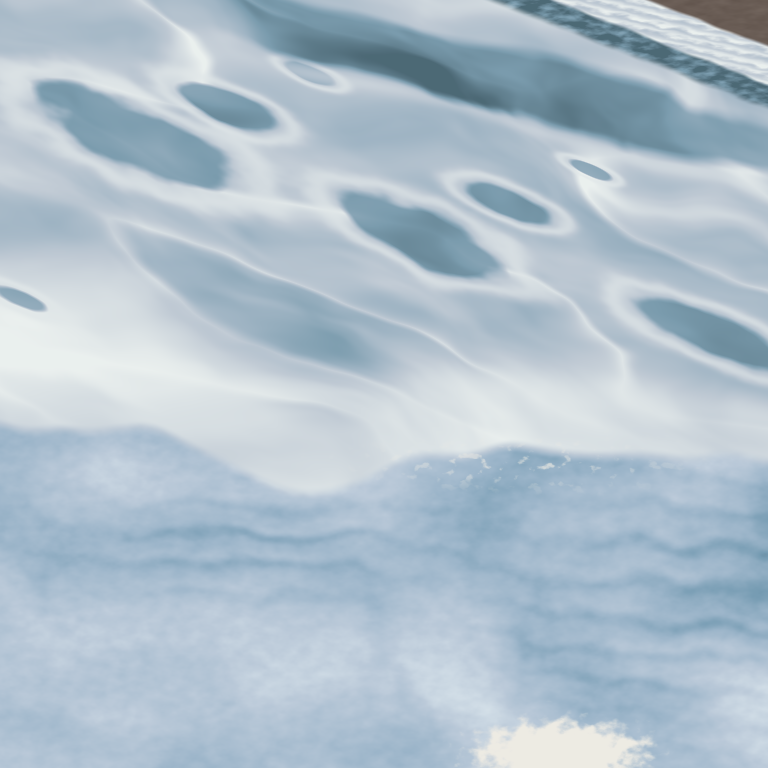
Reproduce this texture procedurally as a Shadertoy shader.

```glsl
const vec3 DEEP  = vec3(0.30, 0.41, 0.46);
const vec3 SLATE = vec3(0.48, 0.61, 0.68);
const vec3 MIST  = vec3(0.63, 0.71, 0.77);
const vec3 PALE  = vec3(0.75, 0.79, 0.83);
const vec3 FOAM  = vec3(0.88, 0.905, 0.91);
const vec3 CREAM = vec3(0.93, 0.92, 0.89);
const vec3 BROWN = vec3(0.41, 0.36, 0.33);
const float FLOW_ANGLE = 0.40;      // downhill to the right
const float STREAK_CONTRAST = 0.55;
const float CLOUD_CONTRAST = 0.50;
const float RIPPLE_COUNT = 23.0;
const float EDGE = 0.003;
const int POOLS = 8;
const float POOL_SIZE = 0.14;
const float POOL_SHRINK = 0.22;

vec2 gradientAt(vec2 cell) {
    vec3 h = fract(vec3(cell.xyx) * vec3(0.1031, 0.1030, 0.0973));
    h += dot(h, h.yzx + 33.33);
    return 2.0 * fract((h.xx + h.yz) * h.zy) - 1.0;
}

float noise(vec2 p) {
    vec2 i = floor(p), f = p - i;
    vec2 u = f * f * f * (f * (f * 6.0 - 15.0) + 10.0);
    vec2 x = vec2(1, 0), y = vec2(0, 1);
    return mix(mix(dot(gradientAt(i), f), dot(gradientAt(i + x), f - x), u.x),
               mix(dot(gradientAt(i + y), f - y), dot(gradientAt(i + 1.0), f - 1.0), u.x), u.y);
}

float fbm(vec2 p) {
    float sum = 0.0, amp = 1.0;
    for (int i = 0; i < 5; i++) {
        sum += amp * noise(p);
        p = mat2(1.6, 0.5, -0.5, 1.6) * p + 7.3;
        amp *= 0.5;
    }
    return sum;
}

// Soft elliptical mask, 1 at the centre
float blob(vec2 p, vec2 centre, vec2 radius) {
    vec2 e = (p - centre) / radius;
    return exp(-dot(e, e));
}

vec2 toFlow(vec2 p) {
    float c = cos(FLOW_ANGLE), s = sin(FLOW_ANGLE);
    return vec2(c * p.x - s * p.y, s * p.x + c * p.y);
}

vec3 waterColor(float tone) {
    float t = clamp(tone, 0.0, 1.08) * 4.0;
    vec3 c = mix(DEEP, SLATE, clamp(t, 0.0, 1.0));
    c = mix(c, MIST, clamp(t - 1.0, 0.0, 1.0));
    c = mix(c, PALE, clamp(t - 2.0, 0.0, 1.0));
    return mix(c, FOAM, clamp(t - 3.0, 0.0, 1.3));
}

// Upper slope: streaks, thin crests, foam band and dark pools
float slopeTone(vec2 p, float height) {
    vec2 q = toFlow(p);
    float warp = fbm(q * vec2(2.5, 4.0) + 3.0);
    float streak = fbm(q * vec2(3.5, 10.0) + vec2(0.6, 1.2) * warp);
    float tone = 0.64 + STREAK_CONTRAST * streak;

    float fold = noise(q * vec2(1.6, 6.5) + vec2(4.2, 1.7) + 0.45 * warp);
    tone += 0.28 * exp(-abs(fold) * 24.0);
    tone -= 0.22 * smoothstep(0.0, 0.04, fold) * exp(-max(fold, 0.0) * 8.0);

    float foamTop = mix(0.27, 0.11, p.x) + 0.07 * warp;
    float foam = smoothstep(foamTop, foamTop * 0.4, height);
    tone = mix(tone, 0.97 + 0.16 * streak, 0.85 * foam);

    float wobble = fbm(q * vec2(9.0, 20.0) + 5.0);
    for (int i = 0; i < POOLS; i++) {
        float n = float(i);
        vec2 centre = vec2(fract(0.18 + 0.37 * n), 0.56 + 0.42 * fract(0.62 + 0.7 * n));
        float size = POOL_SIZE * exp(-POOL_SHRINK * n);
        vec2 e = toFlow(p - centre) / (size * vec2(1.0, 0.27));
        float d = length(e) - 1.0 + 0.45 * wobble + 0.3 * warp;
        float rim = exp(-pow((d - 0.4) * 3.2, 2.0));
        tone = mix(tone, 1.0, 0.75 * rim);
        tone = mix(tone, 0.20 + 0.3 * streak, 0.9 * smoothstep(0.13, -0.13, d));
    }

    // Long dark channel under the far edge
    float channel = p.y - 0.985 + 0.25 * (p.x - 0.3) + 0.025 * warp;
    float d = abs(channel) - 0.036 + 0.028 * streak;
    float reach = smoothstep(0.22, 0.42, p.x);
    tone = mix(tone, 0.95, 0.6 * reach * blob(vec2(channel), vec2(-0.055), vec2(0.018)));
    return mix(tone, 0.16 + 0.45 * streak, 0.9 * reach * smoothstep(0.009, -0.009, d));
}

// Lower water: soft clouds and rippled hollows
float hollowTone(vec2 p, float height) {
    float warp = fbm(p * 3.0 + 11.0);
    float cloud = fbm(toFlow(p) * vec2(3.5, 5.0) + 0.6 * warp + 2.0);
    float hollow = blob(p, vec2(0.33, 0.29), vec2(0.22, 0.075))
                 + blob(p, vec2(0.89, 0.23), vec2(0.21, 0.15));
    float phase = p.y * RIPPLE_COUNT + p.x * 2.5 + 1.1 * warp + 0.5 * noise(p * 14.0);
    float ripple = sin(6.2832 * phase) + 0.35 * sin(12.5664 * phase + 0.8);
    float tone = 0.70 + CLOUD_CONTRAST * cloud + 0.09 * fbm(p * vec2(45.0, 70.0));
    tone -= hollow * (0.30 - 0.10 * ripple);
    return tone - 0.10 * smoothstep(-0.06, 0.0, height) * smoothstep(0.6, 0.2, p.x);
}

void mainImage(out vec4 fragColor, in vec2 fragCoord) {
    vec2 p = fragCoord / iResolution.xy;

    // Crest dividing the slope from the lower water
    float dip = (p.x - 0.4) / 0.13;
    float crest = 0.45 - 0.05 * p.x - 0.07 * exp(-dip * dip) + 0.02 * noise(p.xx * 7.0);
    float height = p.y - crest;
    float above = smoothstep(-0.012, 0.008, height);
    vec3 color = waterColor(mix(hollowTone(p, height), slopeTone(p, height), above));
    color += (1.0 - above) * vec3(-0.018, 0.0, 0.02);

    // Glittering froth
    float speck = fbm(p * vec2(55.0, 75.0));
    float froth = blob(p, vec2(0.73, 0.02), vec2(0.12, 0.045));
    color = mix(color, CREAM, smoothstep(0.30, 0.65, froth + 0.35 * speck));
    float glint = blob(p, vec2(0.68, 0.395), vec2(0.16, 0.025)) * smoothstep(0.15, 0.45, speck);
    color = mix(color, CREAM, 0.7 * glint);

    // Far edge: dark lip, woven white strip, brown corner
    float edge = p.y + 0.39 * p.x + 0.004 * noise(p * 25.0);
    float grain = fbm(p * vec2(40.0, 110.0));
    color = mix(color, waterColor(0.08 + 0.4 * grain), smoothstep(1.244, 1.256, edge));
    float weave = 0.88 + 0.13 * sin(p.y * 560.0 + p.x * 130.0 + 3.0 * grain) + 0.2 * grain;
    color = mix(color, waterColor(weave), smoothstep(-EDGE, EDGE, edge - 1.28));
    color = mix(color, BROWN + 0.05 * grain, smoothstep(-EDGE, EDGE, edge - 1.329));

    fragColor = vec4(clamp(color, 0.0, 1.0), 1.0);
}
```
